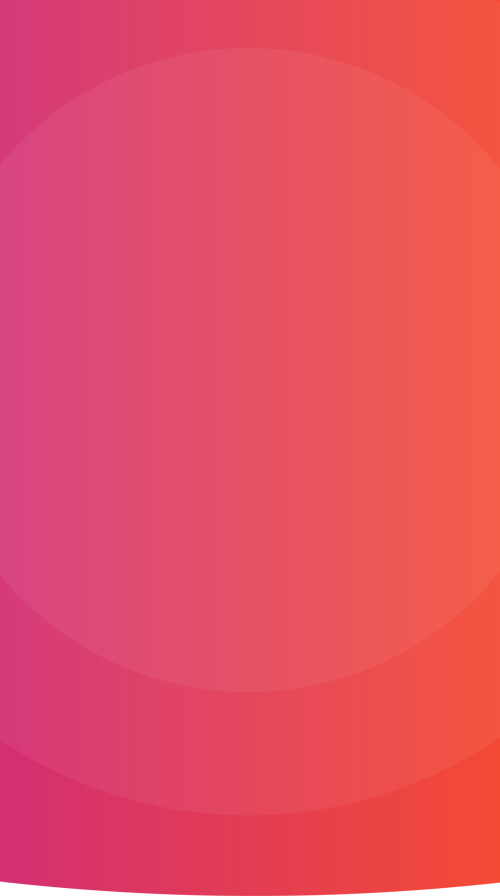
This background is drawn by a Shadertoy shader. Its source:

```glsl
// Magenta to orange gradient with two pale concentric discs and a curved white lower edge.

// Soft-edged disc coverage; all lengths are in canvas heights.
float disc(vec2 p, vec2 center, float radius) {
    float pixel = 1.0 / iResolution.y;
    return smoothstep(0.75 * pixel, -0.75 * pixel, length(p - center) - radius);
}

void mainImage(out vec4 fragColor, in vec2 fragCoord) {
    vec2 uv = fragCoord / iResolution.xy;
    vec2 p = vec2(fragCoord.x - 0.5 * iResolution.x, fragCoord.y) / iResolution.y;

    // Horizontal gradient
    vec3 magenta = vec3(0.826, 0.184, 0.448);
    vec3 orange = vec3(0.953, 0.292, 0.205);
    vec3 color = mix(magenta, orange, uv.x);

    // Translucent white discs, the larger one behind the smaller
    vec3 white = vec3(1.0);
    vec2 center = vec2(-0.002, 0.587);
    color = mix(color, white, 0.055 * disc(p, center, 0.497));
    color = mix(color, white, 0.055 * disc(p, center, 0.3594));

    // White below the shallow bottom curve
    float panel = disc(p, vec2(0.005, 2.513), 2.513);
    color = mix(white, color, panel);

    fragColor = vec4(color, 1.0);
}
```
